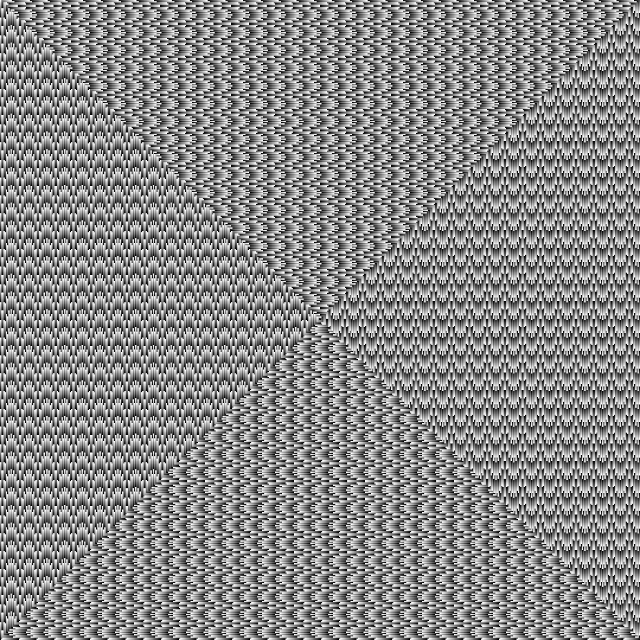
Write a Shadertoy shader that draws this pattern.

```glsl
// Square spiral of small cells, numbered outward from the centre and shaded by
// their number modulo 15. The quadratic growth of the numbers from ring to ring
// folds the grey ramps into rows of scales that turn with each side.

// Number of a cell on the clockwise spiral that first steps to the left.
float spiralIndex(vec2 cell) {
    float ring = max(abs(cell.x), abs(cell.y));
    float start = 4.0 * ring * ring;
    if (cell.y == -ring) return start + 3.0 * ring - cell.x;  // bottom
    if (cell.x == -ring) return start - 3.0 * ring + cell.y;  // left
    if (cell.y == ring) return start - ring + cell.x;         // top
    return start + ring - cell.y;                             // right
}

// Grey ramp that restarts every 15 cells.
float cellGrey(vec2 cell) {
    return mod(spiralIndex(cell) + 0.01, 15.0) / 14.02;
}

void mainImage(out vec4 fragColor, in vec2 fragCoord) {
    const int SAMPLES = 4;
    float cellsPerPixel = 540.0 / iResolution.y;
    float light = 0.0;

    // Average the cells under the pixel in linear light for smooth edges.
    for (int j = 0; j < SAMPLES; j++) {
        for (int i = 0; i < SAMPLES; i++) {
            vec2 offset = (vec2(i, j) + 0.5) / float(SAMPLES) - 0.5;
            vec2 position = (fragCoord + offset - 0.5 * iResolution.xy) * cellsPerPixel;
            light += pow(cellGrey(floor(position)), 2.2);
        }
    }
    light /= float(SAMPLES * SAMPLES);

    fragColor = vec4(vec3(pow(light, 1.0 / 2.2)), 1.0);
}
```
